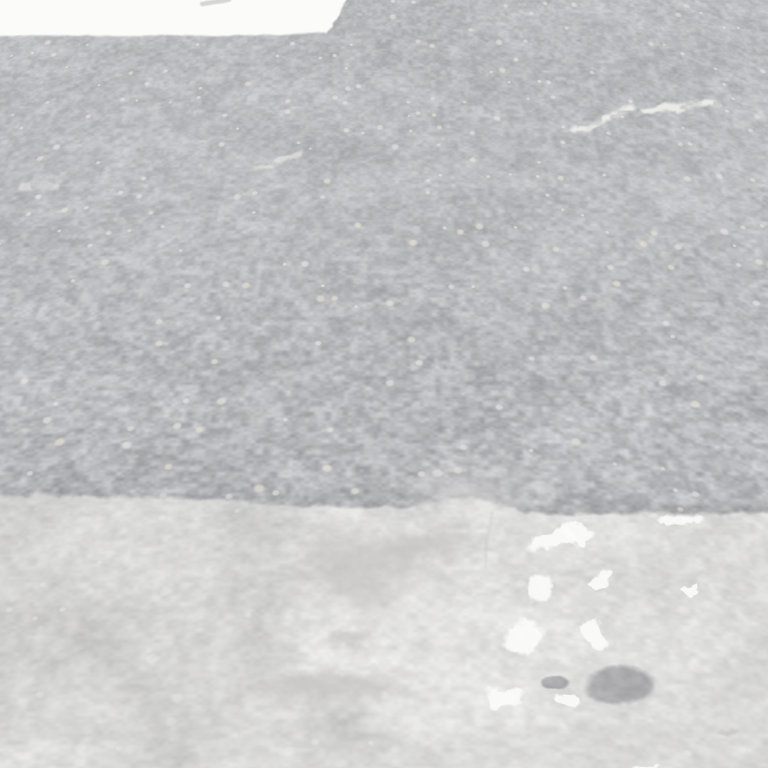
This texture is drawn by a Shadertoy shader. Its source:

```glsl
// Worn grey asphalt meeting a pale concrete edge, with chips of white road paint
#define ASPHALT vec3(0.738, 0.740, 0.752)
#define CONCRETE vec3(0.835, 0.834, 0.830)
#define PAINT vec3(0.985, 0.985, 0.980)
#define STAIN vec3(0.755, 0.750, 0.740)
#define WET vec3(0.655, 0.655, 0.668)
#define GRAIN_FREQ 150.0
#define GRAIN_AMOUNT 0.19
#define FLECK_FREQ 48.0
#define FLECK_CHANCE 0.16
#define HORIZON 1.8

// Paint chips on the concrete: centre, radii
const vec4 CHIPS[11] = vec4[11](
    vec4(0.725, 0.292, 0.032, 0.012), vec4(0.751, 0.303, 0.026, 0.011),
    vec4(0.889, 0.320, 0.035, 0.011), vec4(0.700, 0.236, 0.019, 0.018),
    vec4(0.782, 0.246, 0.010, 0.011), vec4(0.681, 0.170, 0.027, 0.024),
    vec4(0.774, 0.177, 0.015, 0.015), vec4(0.654, 0.092, 0.022, 0.017),
    vec4(0.735, 0.087, 0.014, 0.011), vec4(0.901, 0.234, 0.009, 0.007),
    vec4(0.826, 0.000, 0.026, 0.007));

// Soft dirt on the concrete: centre, radii
const vec4 DIRT[5] = vec4[5](
    vec4(0.470, 0.260, 0.085, 0.060), vec4(0.455, 0.170, 0.038, 0.018),
    vec4(0.430, 0.106, 0.100, 0.022), vec4(0.545, 0.290, 0.050, 0.025),
    vec4(0.950, 0.055, 0.018, 0.008));

// Thin paint scrapes on the asphalt: start, end
const vec4 SCRAPES[4] = vec4[4](
    vec4(0.750, 0.832, 0.820, 0.858), vec4(0.835, 0.853, 0.932, 0.865),
    vec4(0.335, 0.782, 0.392, 0.797), vec4(0.030, 0.754, 0.070, 0.757));

float hash(vec2 cell) {
    uvec2 k = uvec2(ivec2(cell)) * uvec2(1597334673u, 3812015801u);
    uint n = (k.x ^ k.y) * 1597334673u;
    n = (n ^ (n >> 15)) * 2246822519u;
    return float((n ^ (n >> 13)) >> 8) / 16777216.0;
}

float noise(vec2 p) {
    vec2 i = floor(p), f = fract(p);
    f = f * f * (3.0 - 2.0 * f);
    return mix(mix(hash(i), hash(i + vec2(1, 0)), f.x),
               mix(hash(i + vec2(0, 1)), hash(i + vec2(1, 1)), f.x), f.y);
}

float fbm(vec2 p) {
    float sum = 0.0, amp = 0.5;
    for (int i = 0; i < 4; i++) {
        sum += amp * noise(p);
        p = mat2(1.6, 1.2, -1.2, 1.6) * p + 17.3;
        amp *= 0.5;
    }
    return sum / 0.9375;
}

float segment(vec2 p, vec2 a, vec2 b) {
    vec2 ab = b - a;
    return length(p - a - ab * clamp(dot(p - a, ab) / dot(ab, ab), 0.0, 1.0));
}

// Normalised distance from an ellipse: 1 on its rim
float ellipse(vec2 p, vec4 e) { return length((p - e.xy) / e.zw); }

// Sparse pale stones, one candidate per cell; returns coverage and tint
vec2 flecks(vec2 p) {
    vec2 cell = floor(p);
    float pick = hash(cell + 311.0);
    vec2 centre = 0.25 + 0.5 * vec2(hash(cell + 57.0), hash(cell + 93.0));
    float radius = mix(0.09, 0.23, hash(cell + 171.0));
    float d = length((fract(p) - centre) * vec2(0.85, 1.1));
    float on = step(pick, FLECK_CHANCE) * (1.0 - smoothstep(0.4, 1.2, d / radius));
    return vec2(on, hash(cell + 229.0));
}

void mainImage(out vec4 fragColor, in vec2 fragCoord) {
    vec2 uv = fragCoord / iResolution.xy;
    float depth = HORIZON - uv.y;
    vec2 ground = vec2((uv.x - 0.5) / depth, -log(depth)) + 4.0;
    vec2 wobble = vec2(fbm(uv * 38.0), fbm(uv * 38.0 + 71.0)) - 0.5;

    // Shared stone grain
    vec2 g = ground * GRAIN_FREQ * vec2(0.85, 1.3);
    float grain = 0.65 * noise(g) + 0.35 * noise(g * 1.9 + 9.0) - 0.5;
    vec2 stone = flecks(ground * FLECK_FREQ);

    // Asphalt: broad slanted tone, coarser towards the near edge
    float near = 1.0 - smoothstep(0.33, 0.85, uv.y);
    float tone = fbm(vec2(uv.x * 4.0, (uv.y - 0.18 * uv.x) * 13.0)) - 0.5;
    float clumps = fbm(ground * vec2(38.0, 55.0)) - 0.5;
    vec3 road = ASPHALT + 0.055 * tone + 0.09 * clumps - 0.012 * near;
    road += grain * GRAIN_AMOUNT * mix(0.65, 1.1, near);
    road = mix(road, mix(vec3(0.90, 0.88, 0.82), vec3(0.90), stone.y), 0.7 * stone.x);
    road -= 0.05 * exp(-pow(ellipse(uv, vec4(0.45, 0.80, 0.07, 0.018)), 2.0));
    for (int i = 0; i < 4; i++) {
        float d = segment(uv + 0.018 * wobble, SCRAPES[i].xy, SCRAPES[i].zw);
        float worn = smoothstep(0.25, 0.6, noise(uv * vec2(90.0, 150.0)));
        float strength = i < 2 ? 0.9 : 0.55;
        road = mix(road, vec3(0.94, 0.94, 0.92), strength * mix(0.35, 1.0, worn) * (1.0 - smoothstep(0.001, 0.007, d)));
    }

    // Concrete: mottled, brighter right of the middle
    float mottle = fbm(uv * vec2(9.0, 12.0) + 31.0) - 0.5;
    vec3 slab = CONCRETE + 0.13 * mottle + 0.09 * grain + 0.06 * clumps;
    slab += 0.03 * smoothstep(0.2, 0.65, uv.x) + 0.06 * exp(-pow(ellipse(uv, vec4(0.51, 0.16, 0.13, 0.07)), 2.0));
    slab = mix(slab, vec3(0.94), 0.4 * stone.x);
    for (int i = 0; i < 5; i++)
        slab = mix(slab, STAIN, 0.6 * (1.0 - smoothstep(0.3, 1.3, ellipse(uv + 0.04 * wobble, DIRT[i]))));
    slab -= 0.03 * (1.0 - smoothstep(0.0, 0.004, segment(uv + 0.008 * wobble, vec2(0.632, 0.26), vec2(0.64, 0.33))));
    for (int i = 0; i < 11; i++)
        slab = mix(slab, PAINT, 0.92 * (1.0 - smoothstep(0.8, 1.12, ellipse(uv + 0.035 * wobble, CHIPS[i]))));
    float spots = min(ellipse(uv + 0.01 * wobble, vec4(0.806, 0.107, 0.043, 0.025)),
                      ellipse(uv + 0.01 * wobble, vec4(0.723, 0.112, 0.020, 0.010)) + 0.1);
    slab = mix(slab, WET + 0.1 * grain, 0.9 * (1.0 - smoothstep(0.8, 1.15, spots)));

    // Joint with a dark lip and a dusty break
    float dust = exp(-pow(ellipse(uv, vec4(0.61, 0.355, 0.065, 0.03)), 2.0));
    float joint = mix(0.356, 0.332, smoothstep(0.0, 0.75, uv.x)) + 0.018 * dust + 0.012 * wobble.y;
    float edge = uv.y - joint;
    road -= 0.07 * (1.0 - dust) * exp(-max(edge, 0.0) * 90.0);
    road = mix(road, CONCRETE, 0.55 * dust);
    vec3 color = mix(slab, road, smoothstep(-0.004, 0.004, edge));

    // Road marking at the top with a slanted end and a small scuff
    float mark = min(uv.y - 0.953 - 0.005 * wobble.y - 0.004 * smoothstep(0.33, 0.43, uv.x),
                     0.422 + 0.6 * (uv.y - 0.957) - uv.x + 0.02 * wobble.x);
    color = mix(color, PAINT, smoothstep(-0.002, 0.003, mark));
    float scuff = segment(uv + 0.006 * wobble, vec2(0.265, 0.994), vec2(0.297, 1.0));
    color = mix(color, vec3(0.80), 0.8 * (1.0 - smoothstep(0.001, 0.005, scuff)));

    fragColor = vec4(clamp(color, 0.0, 1.0), 1.0);
}
```
